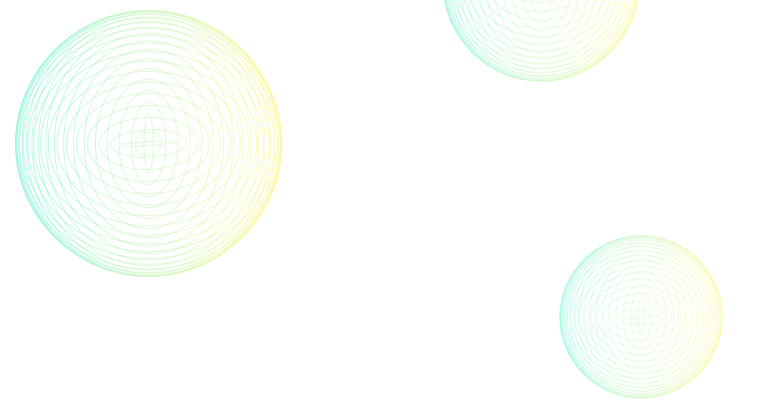
Reproduce this background procedurally as a Shadertoy shader.

```glsl
// Three wire globes in pale aqua, green and yellow on a white ground.
// Each globe is a family of nested ellipses whose two half axes follow
// sines with a small phase lag, so wide and tall loops interlace.

#define LOOPS 33
#define PHASE_START 0.035
#define PHASE_STEP 0.0939
#define PHASE_LAG 0.187
#define LINE_WIDTH 0.0036
#define CORE_TILT 0.08
#define AQUA vec3(0.42, 0.95, 0.81)
#define GREEN vec3(0.74, 0.96, 0.66)
#define YELLOW vec3(0.98, 0.96, 0.45)

// Approximate signed distance to an ellipse with the given half axes
float ellipseDistance(vec2 p, vec2 axes) {
    float level = max(length(p / axes), 1e-3);
    float slope = max(length(p / (axes * axes)), 1e-4);
    return level * (level - 1.0) / slope;
}

// Antialiased coverage of a line that may be thinner than a pixel
float lineCoverage(float distance, float width, float pixel) {
    float edge = 0.5 + 0.5 * max(width / pixel, 1.0) - abs(distance) / pixel;
    // Thin lines spread over about one pixel and fade with their width
    return min(width / pixel, 1.0) * clamp(edge, 0.0, 1.0);
}

// Aqua on the left, green in the middle, yellow on the right
vec3 globeColour(float x) {
    vec3 leftHalf = mix(AQUA, GREEN, smoothstep(-1.0, 0.1, x));
    return mix(leftHalf, YELLOW, smoothstep(0.0, 0.95, x));
}

// Lays one globe over the ground colour
vec3 drawGlobe(vec3 ground, vec2 uv, vec2 centre, float radius, float pixel) {
    vec2 p = (uv - centre) / radius;
    float unitPixel = pixel / radius;
    if (length(p) > 1.0 + 2.0 * unitPixel) return ground;

    // The innermost loops lean slightly
    p.y -= CORE_TILT * p.x * exp(-20.0 * dot(p, p));

    float clearance = 1.0;
    for (int i = 0; i < LOOPS; i++) {
        float phase = PHASE_START + PHASE_STEP * float(i);
        vec2 axes = abs(sin(vec2(phase, phase + PHASE_LAG)));
        float d = ellipseDistance(p, max(axes, 0.015));
        clearance *= 1.0 - lineCoverage(d, LINE_WIDTH, unitPixel);
    }
    return mix(globeColour(p.x), ground, clearance);
}

void mainImage(out vec4 fragColor, in vec2 fragCoord) {
    // Canvas height is one unit
    vec2 uv = fragCoord / iResolution.y;
    float pixel = 1.0 / iResolution.y;

    vec3 colour = vec3(1.0);
    colour = drawGlobe(colour, uv, vec2(0.3678, 0.6447), 0.3296, pixel);
    colour = drawGlobe(colour, uv, vec2(1.3395, 1.0415), 0.2428, pixel);
    colour = drawGlobe(colour, uv, vec2(1.5868, 0.2155), 0.2012, pixel);
    fragColor = vec4(colour, 1.0);
}
```
